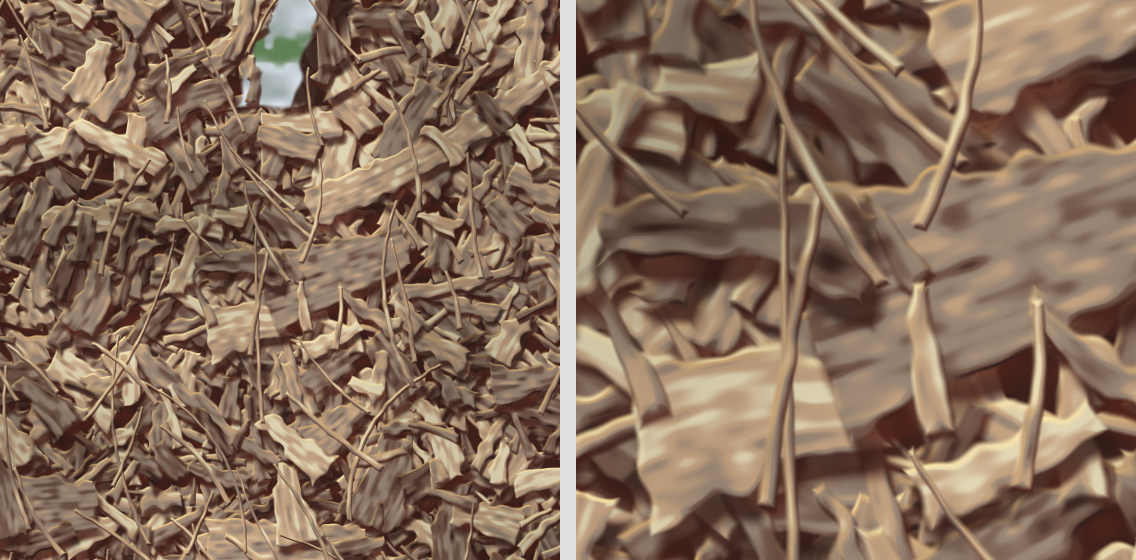
Left: the whole. Right: its middle third, enlarged.
Reproduce this texture procedurally as a three.js fragment shader.

```glsl
// Forest-floor mulch: ragged wood chips, a few large slabs and thin twigs.
// Jittered grids of bent, tapered boxes are painted bottom to top, each with
// a red-brown shadow, fibrous grain and a lit rim.
#define LAYERS 8
#define CHIP_CELL 0.052
#define TWIG_CELL 0.21
#define RAGGED 0.016
#define SOFT 0.0022
#define UMBER vec3(0.19, 0.11, 0.10)
#define RUST vec3(0.33, 0.14, 0.10)
#define BROWN vec3(0.41, 0.31, 0.26)
#define TAUPE vec3(0.55, 0.48, 0.42)
#define TAN vec3(0.70, 0.58, 0.46)
#define CREAM vec3(0.81, 0.77, 0.65)

varying vec2 vUv;

float hash(vec2 p) {
  vec3 q = fract(vec3(p.xyx) * 0.1031);
  q += dot(q, q.yzx + 33.33);
  return fract((q.x + q.y) * q.z);
}

float noise(vec2 p) {
  vec2 i = floor(p), f = fract(p);
  f = f * f * (3.0 - 2.0 * f);
  return mix(mix(hash(i), hash(i + vec2(1.0, 0.0)), f.x),
             mix(hash(i + vec2(0.0, 1.0)), hash(i + vec2(1.0, 1.0)), f.x), f.y);
}

vec2 rotate(vec2 p, float a) {
  float c = cos(a), s = sin(a);
  return vec2(c * p.x + s * p.y, c * p.y - s * p.x);
}

// Wood colour from dark (0) to bleached (1)
vec3 woodTone(float t) {
  vec3 c = mix(UMBER, BROWN, smoothstep(0.0, 0.28, t));
  c = mix(c, TAUPE, smoothstep(0.28, 0.5, t));
  c = mix(c, TAN, smoothstep(0.5, 0.72, t));
  return mix(c, CREAM, smoothstep(0.72, 0.95, t));
}

// Distance to a bent, tapered box with ragged edges
float chipDistance(vec2 q, vec2 size, float bend, float seed) {
  float rough = min(RAGGED, size.y * 1.1);
  q += rough * (vec2(noise(q * 55.0 + seed), noise(q * 55.0 - seed)) - 0.5);
  q.y -= bend * q.x * q.x;
  size.y *= 1.0 - 0.35 * clamp(q.x / size.x, -1.0, 1.0);
  vec2 e = abs(q) - size;
  return length(max(e, 0.0)) + min(max(e.x, e.y), 0.0);
}

// Paints one piece of wood and its shadow over col; p is relative to its centre
vec3 paintChip(vec3 col, vec2 p, vec2 size, float angle, float bend, float tone, float seed) {
  if (length(p) > length(size) + abs(bend) * size.x * size.x + 0.03) return col;
  float thick = clamp(size.y * 0.8, 0.003, 0.016);
  vec2 toLight = vec2(-0.4, 0.92);
  vec2 q = rotate(p, angle);
  float d = chipDistance(q, size, bend, seed);
  float shadeDist = chipDistance(rotate(p + toLight * thick, angle), size, bend, seed);
  float lit = (chipDistance(rotate(p + toLight * 0.003, angle), size, bend, seed) - d) / 0.003;

  vec3 shadow = mix(UMBER * 0.85, RUST, noise(p * 45.0 + seed) * 0.9);
  col = mix(col, shadow, 0.82 * (1.0 - smoothstep(-thick * 0.4, thick * 0.5, shadeDist)));

  float fibre = noise(vec2(q.x * 26.0, (q.y - bend * q.x * q.x) * 170.0) + seed);
  float mottle = noise(q * vec2(60.0, 95.0) - seed);
  float rim = smoothstep(-0.007, -0.001, d);
  float t = tone + 0.36 * (fibre - 0.5) + 0.36 * (mottle - 0.5) + 0.2 * lit * rim;
  vec3 wood = woodTone(clamp(t, 0.0, 1.0));
  wood += vec3(0.07, 0.04, -0.03) * rim * max(lit, 0.0);
  return mix(col, wood, 1.0 - smoothstep(-SOFT, SOFT, d));
}

// One jittered grid of chips, or of twigs when slender is 1
vec3 paintLayer(vec3 col, vec2 uv, float cell, float share, float slender, float id) {
  vec2 grid = uv / cell + id * 7.31;
  for (int y = -1; y <= 1; y++)
  for (int x = -1; x <= 1; x++) {
    vec2 c = floor(grid) + vec2(float(x), float(y));
    vec2 k = c + id * 31.7;
    if (hash(k + 3.1) > share) continue;
    vec2 centre = c + 0.2 + 0.6 * vec2(hash(k + 11.3), hash(k + 23.9));
    float r = hash(k + 41.7), w = hash(k + 57.1);
    float len = cell * mix(0.28 + 0.6 * r, 0.4 + 0.5 * r, slender);
    float wide = mix(len * (0.12 + 0.42 * w * w), 0.0018 + 0.0022 * w, slender);
    float angle = mix(3.14 * hash(k + 71.3), 1.0 + 1.5 * hash(k + 71.3), slender);
    float bend = (hash(k + 83.7) - 0.5) * mix(5.0, 4.0, slender);
    float tone = mix(0.2 + 0.66 * hash(k + 97.3), 0.66, slender);
    col = paintChip(col, (grid - centre) * cell, vec2(len, wide), angle, bend, tone, 90.0 * r);
  }
  return col;
}

// Pale opening at the top, with a dark side wall and a strip of green
vec3 paintOpening(vec3 col, vec2 uv) {
  vec2 p = uv - vec2(0.505, 0.91);
  p.x -= 0.35 * p.y;
  p += 0.02 * (vec2(noise(uv * 28.0), noise(uv * 28.0 + 9.0)) - 0.5);
  float wall = max(abs(p.x - 0.05) - 0.05, abs(p.y - 0.03) - 0.13);
  col = mix(col, UMBER, 0.9 * (1.0 - smoothstep(-0.012, 0.012, wall)));
  float gap = max(abs(p.x) - 0.046, abs(p.y - 0.02) - 0.12);
  float haze = noise(uv * vec2(30.0, 42.0));
  vec3 sky = mix(vec3(0.58, 0.62, 0.62), vec3(0.86, 0.89, 0.92), haze);
  float strip = 1.0 - smoothstep(0.01, 0.045, abs(p.y - 0.005));
  sky = mix(sky, vec3(0.36, 0.48, 0.32), strip * smoothstep(0.2, 0.6, noise(uv * 50.0)));
  return mix(col, sky, 1.0 - smoothstep(-0.005, 0.005, gap));
}

// Large slabs, the branch and long sticks
vec3 paintSlabs(vec3 col, vec2 uv) {
  col = paintChip(col, uv - vec2(0.60, 0.52), vec2(0.135, 0.055), 0.33, 0.0, 0.45, 5.0);
  col = paintChip(col, uv - vec2(0.05, 0.09), vec2(0.12, 0.062), 0.08, 0.0, 0.42, 17.0);
  col = paintChip(col, uv - vec2(0.51, 0.02), vec2(0.14, 0.045), 0.05, 0.0, 0.62, 29.0);
  col = paintChip(col, uv - vec2(0.95, 0.94), vec2(0.10, 0.022), 1.45, 0.0, 0.70, 37.0);
  col = paintChip(col, uv - vec2(0.80, 0.745), vec2(0.27, 0.027), 0.53, 0.35, 0.70, 43.0);
  col = paintChip(col, uv - vec2(0.36, 0.27), vec2(0.17, 0.015), -0.68, 0.3, 0.48, 53.0);
  return paintChip(col, uv - vec2(0.85, 0.50), vec2(0.13, 0.010), 0.24, 0.4, 0.72, 61.0);
}

void main() {
  vec3 col = mix(UMBER, RUST, noise(vUv * 40.0) * 0.8);
  for (int i = 0; i < LAYERS; i++) {
    float id = float(i) + 1.0;
    if (i == LAYERS - 2) col = paintOpening(paintSlabs(col, vUv), vUv);
    float share = i < LAYERS - 2 ? 0.85 : 0.3;
    col = paintLayer(col, vUv, CHIP_CELL * (1.0 + 1.1 * fract(id * 0.618)), share, 0.0, id);
  }
  col = paintLayer(col, vUv, TWIG_CELL, 0.6, 1.0, 21.0);
  col = paintLayer(col, vUv, TWIG_CELL * 0.6, 0.4, 1.0, 22.0);
  col *= 0.84 + 0.3 * noise(vUv * 5.0 + 2.0);
  gl_FragColor = vec4(col, 1.0);
}
```
